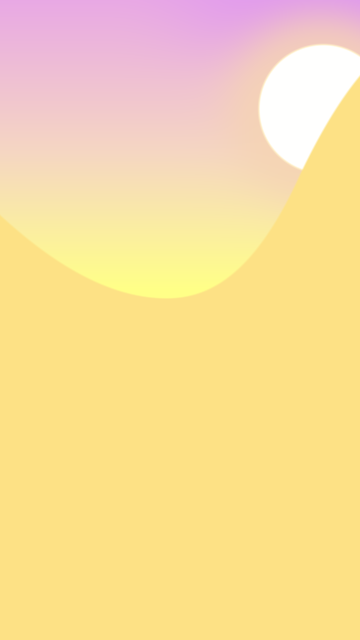
Give the GLSL for this background, as a Shadertoy shader.

```glsl
// Pastel sunset sky with a white sun behind a smooth sand dune.

// Lengths are in canvas widths, measured from the lower left.
const vec3 SKY_TOP = vec3(0.91, 0.66, 0.895);
const vec3 SKY_MID = vec3(0.96, 0.84, 0.76);
const vec3 SKY_LOW = vec3(1.0, 1.0, 0.53);
const vec3 VIOLET = vec3(0.87, 0.58, 0.95);
const vec3 GLOW = vec3(0.96, 0.83, 0.70);
const vec3 RIM = vec3(1.0, 0.94, 0.78);
const vec3 SUN = vec3(1.0, 1.0, 0.995);
const vec3 SAND = vec3(0.992, 0.884, 0.52);

const float SKY_CEILING = 1.778;
const float SKY_FLOOR = 0.975;
const float SKY_MID_AT = 0.53;
const vec2 SUN_CENTER = vec2(0.898, 1.475);
const float SUN_RADIUS = 0.177;
const float RIM_WIDTH = 0.007;
const float GLOW_WIDTH = 0.11;
const float GLOW_STRENGTH = 0.8;
const vec2 VALLEY = vec2(0.463, 0.949);
const float CREST_START = 0.37;

// Height of the dune: a lopsided bowl that eases into a crest.
float duneHeight(float x) {
    float d = x - VALLEY.x;
    float bowl = min(d, CREST_START);
    float crest = max(d - CREST_START, 0.0);
    vec2 bend = d < 0.0 ? vec2(1.253, 0.373) : vec2(1.555, 2.557);
    return VALLEY.y + bowl * bowl * (bend.x + bend.y * bowl)
         + crest * (2.1 - 2.68 * crest);
}

// Vertical gradient with violet gathering in the upper right.
vec3 skyColor(vec2 p) {
    float t = clamp((SKY_CEILING - p.y) / (SKY_CEILING - SKY_FLOOR), 0.0, 1.0);
    vec3 color = mix(SKY_TOP, SKY_MID, min(t / SKY_MID_AT, 1.0));
    color = mix(color, SKY_LOW, max((t - SKY_MID_AT) / (1.0 - SKY_MID_AT), 0.0));
    float violet = smoothstep(0.3, 0.95, p.x) * smoothstep(1.52, 1.79, p.y);
    return mix(color, VIOLET, violet);
}

void mainImage(out vec4 fragColor, in vec2 fragCoord) {
    vec2 p = fragCoord / iResolution.x;
    float pixel = 1.0 / iResolution.x;
    vec3 color = skyColor(p);

    // Sun with a warm halo and a thin cream rim
    float sunEdge = length(p - SUN_CENTER) - SUN_RADIUS;
    float halo = max(sunEdge, 0.0) / GLOW_WIDTH;
    color = mix(color, GLOW, GLOW_STRENGTH * exp(-halo * halo));
    color = mix(color, RIM, 1.0 - smoothstep(0.0, RIM_WIDTH, sunEdge));
    color = mix(color, SUN, 1.0 - smoothstep(-pixel, pixel, sunEdge));

    // Dune in front
    float above = p.y - duneHeight(p.x);
    float soft = fwidth(above);
    color = mix(SAND, color, smoothstep(-soft, soft, above));

    fragColor = vec4(color, 1.0);
}
```
